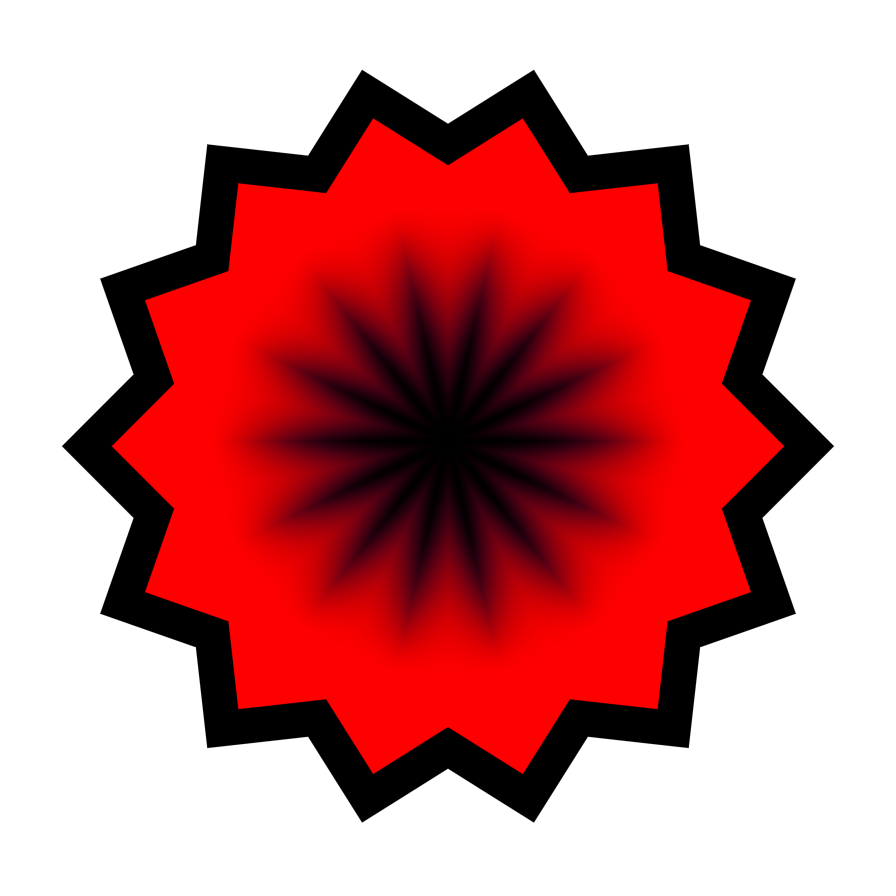
This background is drawn by a Shadertoy shader. Its source:

```glsl
// A red fourteen-pointed star with a thick black rim on white.
// Folding the angle into one half sector turns the star into a single line;
// the fill is a radial ramp, darkened along rays that run to the points.

#define POINTS 14.0
#define STAR_CENTER vec2(0.5, 0.502)
#define GLOW_CENTER vec2(0.5, 0.5075)
#define OUTER_EDGE 0.3047
#define RIM_WIDTH 0.0393
#define GLOW_RADIUS 0.271
#define RAY_DEPTH 0.28
#define RAY_SHARPNESS 1.5
#define PURPLE_TINT 0.47

const float SECTOR = 6.2831853 / POINTS;

// Angle from the nearest point direction, from 0 to half a sector.
float foldedAngle(vec2 p) {
    float angle = atan(p.y, p.x + 1e-6);
    return abs(mod(angle + 0.5 * SECTOR, SECTOR) - 0.5 * SECTOR);
}

// Distance to the folded edge, which slopes at 45 degrees in each sector.
float starDistance(vec2 p, float edge) {
    float angle = foldedAngle(p);
    return length(p) * (cos(angle) + sin(angle)) * 0.70710678 - edge;
}

// Black core, purple shoulder and red body with dark rays.
vec3 glowColor(vec2 p) {
    float level = clamp(length(p) / GLOW_RADIUS, 0.0, 1.0);
    float ray = pow(max(1.0 - foldedAngle(p) / (0.5 * SECTOR), 0.0), RAY_SHARPNESS);
    level -= RAY_DEPTH * ray * 4.0 * level * (1.0 - level);
    float red = smoothstep(0.0, 1.0, level);
    float blue = PURPLE_TINT * red * (1.0 - red) * (1.0 - red);
    return vec3(red, 0.0, blue);
}

void mainImage(out vec4 fragColor, in vec2 fragCoord) {
    float scale = min(iResolution.x, iResolution.y);
    vec2 uv = (fragCoord - 0.5 * iResolution.xy) / scale + 0.5;
    float soft = 0.75 / scale;

    // Layers: white ground, black star, glowing inner star
    vec2 p = uv - STAR_CENTER;
    float outer = starDistance(p, OUTER_EDGE);
    float inner = outer + RIM_WIDTH;
    vec3 color = vec3(smoothstep(-soft, soft, outer));
    color = mix(glowColor(uv - GLOW_CENTER), color, smoothstep(-soft, soft, inner));

    fragColor = vec4(color, 1.0);
}
```
